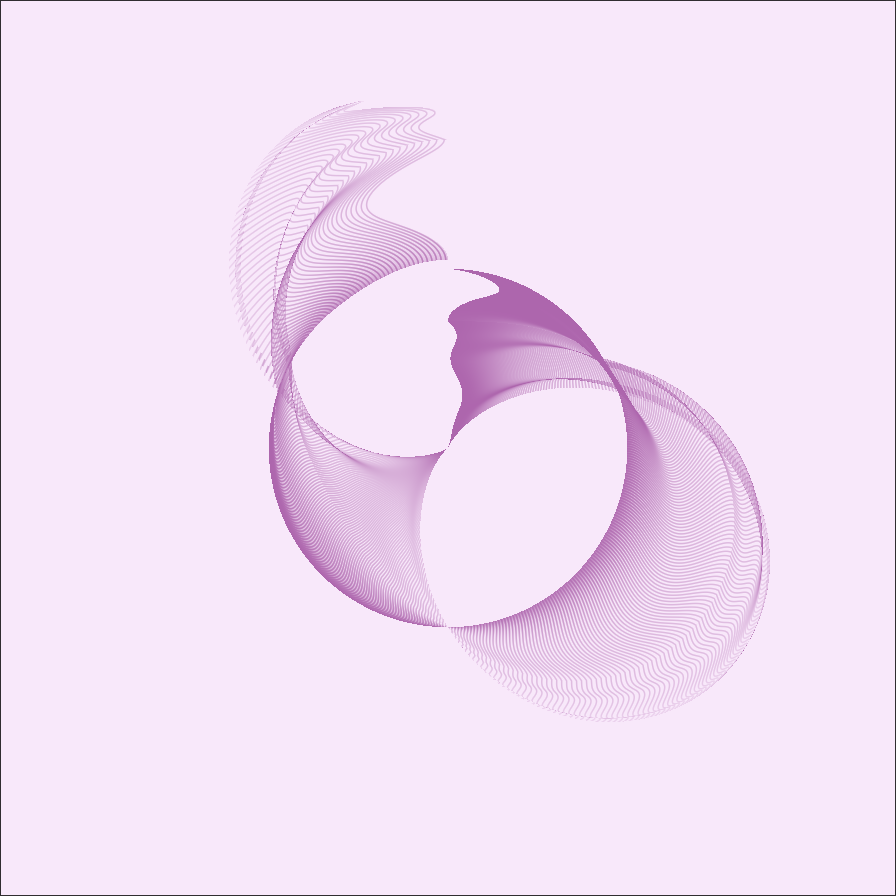
Give the GLSL for this background, as a WebGL 2 fragment shader.

```glsl
#version 300 es
precision highp float;
// A lilac ring woven from fine swirling strands that fold inward and fan outward.

#define RING 0.2
#define STRANDS 410.0
#define TWIST 0.314
#define FIRST_GAP 0.4
#define LINE_WIDTH 0.0016
#define LINE_DEPTH 0.38
#define RING_DEPTH 9.0
#define STEPS 180
#define FRAME 0.0009
#define PAPER vec3(0.972, 0.908, 0.98)
#define INK vec3(0.68, 0.40, 0.68)

uniform vec2 u_resolution;
out vec4 outColor;

const float PI = 3.14159265;
const float TAU = 6.2831853;

// Sideways swing of a strand, u running from its root to its tip.
float swing(float u) {
    float wave = sin(TAU * u);
    float tip = smoothstep(0.5, 1.0, u) + 0.2 * sin(4.0 * TAU * (u - 0.5));
    return TWIST * (u < 0.5 ? wave * wave : tip);
}

// Signed length of the strand at turn t: inward below zero, outward above.
float reachAt(float t) {
    return -cos(1.5 * t);
}

// Share of that length covered at u.
float riseAt(float t, float u) {
    float a = u * PI * 0.5;
    float lift = 0.05 * smoothstep(5.6, TAU, t);
    return reachAt(t) < 0.0 ? 1.0 - cos(a) : mix(lift, 1.0, sin(a));
}

// Polar position (radius, clockwise angle from the top) on the strand at turn t.
vec2 strand(float t, float u) {
    float radius = RING * (1.0 + reachAt(t) * riseAt(t, u));
    return vec2(radius, t + swing(u) * (1.0 - t / PI));
}

// Turn of the strand that passes the given angle at parameter u.
float turnAt(float angle, float u) {
    float g = swing(u);
    return (angle - g) / (1.0 - g / PI);
}

// Optical depth of the neighbouring strands around a point on the sheet.
float strandDepth(float t, float u, float px) {
    float q = (sqrt(FIRST_GAP * FIRST_GAP + 4.0 * (1.0 - FIRST_GAP) * t / TAU)
        - FIRST_GAP) / (2.0 * (1.0 - FIRST_GAP));
    float turnGap = TAU * (FIRST_GAP + 2.0 * (1.0 - FIRST_GAP) * q) / STRANDS;

    // Distance between strands, measured across their direction
    const float H = 0.001;
    vec2 here = strand(t, u);
    vec2 metric = vec2(1.0, here.x) / H;
    vec2 across = (strand(t + H, u) - here) * metric;
    vec2 along = (strand(t, u + H) - here) * metric;
    float area = abs(across.x * along.y - across.y * along.x);
    float spacing = max(area / max(length(along), 1e-5) * turnGap, LINE_WIDTH / 16.0);

    // Resolve single lines where they are wide apart, else their mean
    float rise = riseAt(t, u);
    float width = max(LINE_WIDTH, px);
    float offset = abs(fract(q * STRANDS) - 0.5) * spacing;
    float line = clamp((0.5 * width - offset) / px + 0.5, 0.0, 1.0) * LINE_WIDTH / width;
    float mean = LINE_WIDTH / spacing;
    float resolved = smoothstep(1.0, 2.2, spacing / px) * (1.0 - 0.8 * exp(-rise / 0.12));

    // Dense at the ring and the first strands, faint at the outer tips
    float weight = 0.9 + 0.9 * exp(-rise / 0.4) + RING_DEPTH * exp(-rise / 0.09);
    weight *= 1.0 + 3.0 * exp(-t / 0.5);
    weight *= 1.0 - 0.5 * smoothstep(0.6, 0.95, u) * smoothstep(0.0, 0.3, reachAt(t));
    return LINE_DEPTH * weight * mix(mean, line, resolved);
}

void main() {
    float px = 1.0 / min(u_resolution.x, u_resolution.y);
    vec2 p = (gl_FragCoord.xy - 0.5 * u_resolution) * px;
    float radius = length(p);
    float angle = mod(atan(p.x, p.y), TAU);

    // Walk from root to tip and gather every layer crossing this pixel
    float depth = 0.0;
    float previous = strand(turnAt(angle, 0.0), 0.0).x - radius;
    for (int i = 1; i <= STEPS; i++) {
        float u = float(i) / float(STEPS);
        float current = strand(turnAt(angle, u), u).x - radius;
        if ((previous < 0.0) != (current < 0.0)) {
            float root = u - current / (current - previous) / float(STEPS);
            float t = turnAt(angle, root);
            if (t >= 0.0 && t <= TAU) depth += strandDepth(t, root, px);
        }
        previous = current;
    }
    vec3 color = mix(INK, PAPER, exp(-depth));

    // Thin dark frame
    vec2 border = min(gl_FragCoord.xy, u_resolution - gl_FragCoord.xy) * px;
    float edge = min(border.x, border.y);
    color *= 1.0 - clamp((FRAME - edge) / px + 0.5, 0.0, 1.0);
    outColor = vec4(color, 1.0);
}
```
